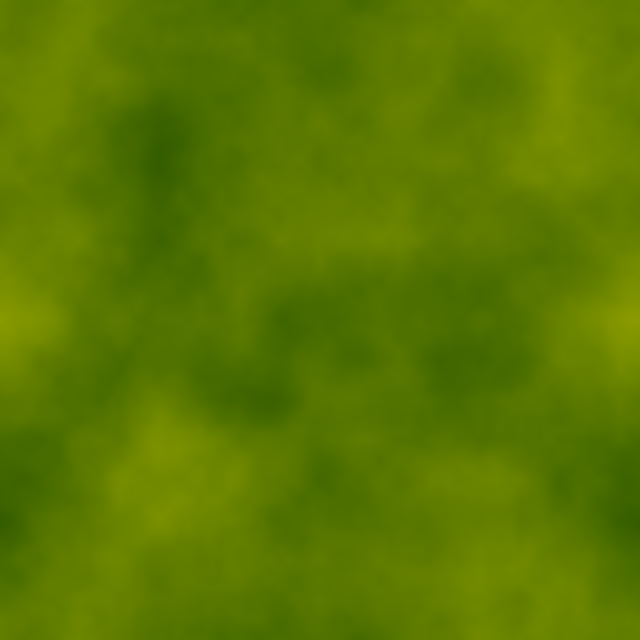
Give the GLSL for this texture, as a three.js fragment shader.

```glsl
// Soft mossy green clouds: wrapping value noise summed over doubling octaves.
// The coarse lattice is centred and scaled to unit spread, so the colour
// shares stay steady for any seed; the sum then shifts a middle green.

varying vec2 vUv;

const vec3 MID_GREEN = vec3(0.342, 0.465, 0.0);
const vec3 TINT_PER_SPREAD = vec3(0.0747, 0.054, 0.0);
const int COARSE_CELLS = 4;        // lattice cells across the tile
const int OCTAVES = 5;
const float GAIN = 0.5;            // strength of each octave over the last
const float SEED = 23.0;
const float UNIFORM_SCALE = 3.464; // brings uniform values to unit spread

// Sine-free hash of a lattice point, 0 to 1
float hash(vec2 p) {
  vec3 q = fract(vec3(p.xyx) * 0.1031);
  q += dot(q, q.yzx + 33.33);
  return fract((q.x + q.y) * q.z);
}

// Smooth value noise that wraps after a whole number of cells
float tiledNoise(vec2 uv, float cells, float seed) {
  vec2 p = uv * cells;
  vec2 cell = floor(p);
  vec2 f = p - cell;
  vec2 blend = f * f * (3.0 - 2.0 * f);
  vec2 low = mod(cell, cells) + seed;
  vec2 high = mod(cell + 1.0, cells) + seed;
  float bottom = mix(hash(low), hash(vec2(high.x, low.y)), blend.x);
  float top = mix(hash(vec2(low.x, high.y)), hash(high), blend.x);
  return mix(bottom, top, blend.y);
}

// Mean and spread of the coarse lattice values
vec2 coarseStats() {
  float sum = 0.0;
  float sumSquares = 0.0;
  for (int y = 0; y < COARSE_CELLS; y++) {
    for (int x = 0; x < COARSE_CELLS; x++) {
      float value = hash(vec2(float(x), float(y)) + SEED);
      sum += value;
      sumSquares += value * value;
    }
  }
  float count = float(COARSE_CELLS * COARSE_CELLS);
  float mean = sum / count;
  return vec2(mean, sqrt(max(sumSquares / count - mean * mean, 0.001)));
}

// Octave sum, centred on zero
float clouds(vec2 uv) {
  vec2 stats = coarseStats();
  float cells = float(COARSE_CELLS);
  float total = (tiledNoise(uv, cells, SEED) - stats.x) / stats.y;
  float strength = 1.0;
  float seed = SEED;
  for (int i = 1; i < OCTAVES; i++) {
    cells *= 2.0;
    strength *= GAIN;
    seed += 71.0;
    total += strength * UNIFORM_SCALE * (tiledNoise(uv, cells, seed) - 0.5);
  }
  return total;
}

void main() {
  vec3 color = MID_GREEN + TINT_PER_SPREAD * clouds(vUv);
  gl_FragColor = vec4(clamp(color, 0.0, 1.0), 1.0);
}
```
